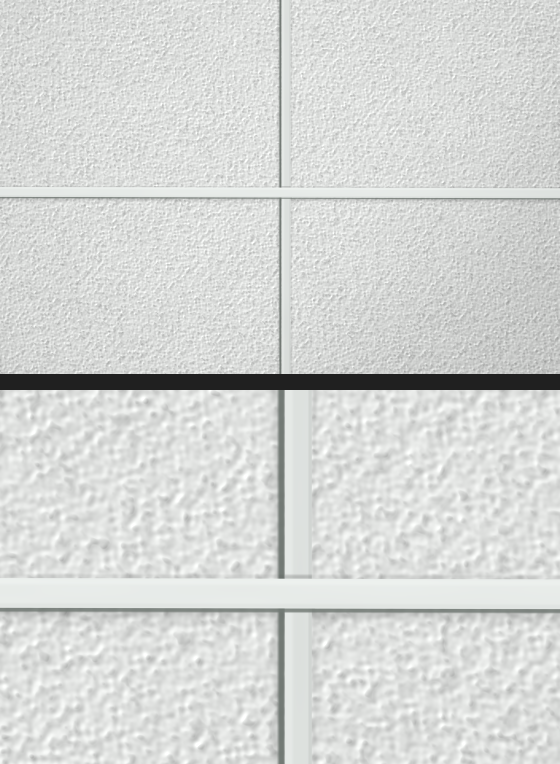
Top, the full canvas; bottom, a detail of the centre.
A WebGL 2 fragment shader for this texture:

```glsl
#version 300 es
precision highp float;
// Four stippled white ceiling panels divided by a raised metal cross grid.
uniform vec2 u_resolution;
out vec4 fragColor;

float hash(vec2 p) {
    return fract(sin(dot(p, vec2(127.1, 311.7))) * 43758.5453);
}

float noise(vec2 p) {
    vec2 i = floor(p), f = fract(p);
    f = f * f * (3.0 - 2.0 * f);
    return mix(mix(hash(i), hash(i + vec2(1, 0)), f.x),
               mix(hash(i + vec2(0, 1)), hash(i + vec2(1, 1)), f.x), f.y);
}

// Height of the sprayed plaster: two turned layers of fine bumps.
float plaster(vec2 p) {
    mat2 turn = mat2(0.8, 0.6, -0.6, 0.8);
    return noise(turn * p * 165.0) + 0.6 * noise(p * 235.0 + 31.0);
}

// Soft-edged strip between a and b.
float strip(float x, float a, float b, float soft) {
    return smoothstep(a - soft, a + soft, x) * (1.0 - smoothstep(b - soft, b + soft, x));
}

void main() {
    vec2 p = gl_FragCoord.xy / u_resolution.y;
    float soft = 0.7 / u_resolution.y;

    // Uneven room light, falling off toward the lower right.
    vec2 q = p - vec2(0.72, 0.58);
    float light = 0.03 - 0.065 * dot(q, q)
                - 0.05 * smoothstep(0.3, 1.1, q.x - q.y);

    // Panel: bumps lit from the upper left, with scattered darker pits.
    vec2 toLight = vec2(-0.0018, 0.0018);
    float relief = plaster(p - toLight) - plaster(p + toLight);
    float pits = smoothstep(0.62, 0.2, plaster(p));
    float patches = noise(p * 22.0) - 0.5;
    float tone = 0.85 + light - 0.13 * relief - 0.08 * pits + 0.018 * patches;
    vec3 color = tone * vec3(0.997, 1.005, 0.997);

    // Bar coordinates: the horizontal bar tilts slightly down to the right.
    float x = p.x - 0.752;
    float y = p.y - 0.472 + 0.0025 * (p.x - 0.75);

    // Contact shadows spread onto the panels.
    color *= 1.0 - 0.12 * smoothstep(-0.016, 0.0, x) * step(x, 0.0);
    color *= 1.0 - 0.14 * smoothstep(-0.018, 0.0, y) * step(y, 0.0);
    color *= 1.0 - 0.06 * strip(x, 0.025, 0.029, 0.002);

    // Vertical bar: dark groove on its left, satin face, pale left lip.
    color = mix(color, vec3(0.42, 0.45, 0.43), 0.92 * strip(x, -0.005, 0.001, soft + 0.0012));
    vec3 face = vec3(0.85, 0.865, 0.855) + 0.6 * light;
    face += 0.03 * strip(x, 0.001, 0.008, 0.002) - 0.05 * strip(x, 0.022, 0.026, 0.001);
    face += 0.012 * (noise(p * vec2(90.0, 14.0)) - 0.5);
    color = mix(color, face, strip(x, 0.001, 0.025, soft));

    // Horizontal bar crosses on top, with a thin shadow along its lower edge.
    float nearJoint = strip(x, 0.001, 0.025, soft);
    color *= 1.0 - (0.07 + 0.1 * nearJoint) * strip(y, 0.026, 0.030, 0.0015);
    color = mix(color, vec3(0.45, 0.48, 0.46), 0.85 * strip(y, -0.0035, 0.0005, soft + 0.0005));
    vec3 rail = vec3(0.895, 0.91, 0.90) + 0.5 * light;
    rail += 0.02 * strip(y, 0.021, 0.026, 0.002) - 0.025 * strip(y, 0.0, 0.004, 0.0015);
    rail += 0.012 * (noise(p * vec2(14.0, 90.0)) - 0.5);
    color = mix(color, rail, strip(y, 0.0, 0.0265, soft));

    fragColor = vec4(clamp(color, 0.0, 1.0), 1.0);
}
```
